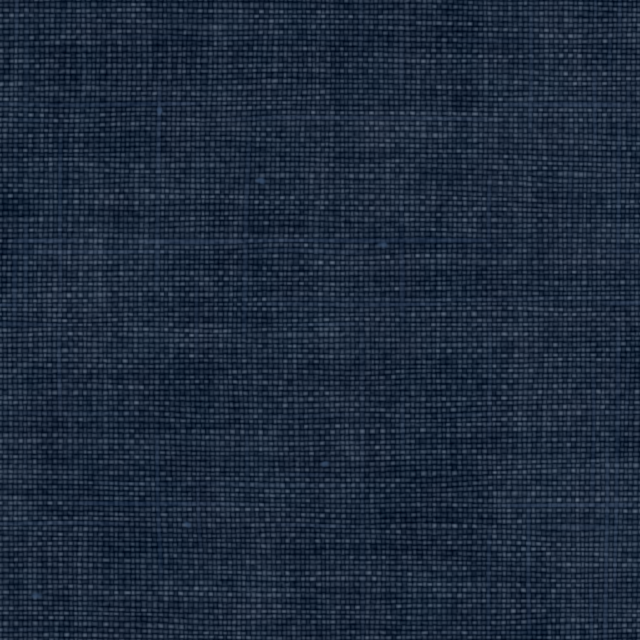
This texture is drawn by a WebGL 1 fragment shader. Its source:

```glsl
precision highp float;
// Dark navy linen in plain weave: round warp and weft threads cross over and
// under, leaving dark gaps. Straight rows lead; uneven yarn, fibre streaks,
// faint slubs and a few pale flecks break up the regular grid.

uniform vec2 u_resolution;

const float PI = 3.14159265;
const vec2 THREADS = vec2(128.0, 121.0);

float hash(vec2 p) {
  vec3 q = fract(vec3(p.xyx) * 0.1031);
  q += dot(q, q.yzx + 33.33);
  return fract((q.x + q.y) * q.z);
}

float noise(vec2 p) {
  vec2 i = floor(p), f = fract(p);
  f = f * f * (3.0 - 2.0 * f);
  return mix(mix(hash(i), hash(i + vec2(1.0, 0.0)), f.x),
             mix(hash(i + vec2(0.0, 1.0)), hash(i + 1.0), f.x), f.y);
}

// Thread coordinates: one unit per yarn, nearly straight, unevenly spaced.
vec2 threadSpace(vec2 uv) {
  vec2 bend = vec2(noise(uv * vec2(7.0, 2.0) + 11.0),
                   noise(uv * vec2(2.0, 7.0) + 47.0)) - 0.5;
  vec2 spacing = vec2(noise(uv * vec2(64.0, 9.0) + 5.0),
                      noise(uv * vec2(9.0, 60.0) + 83.0)) - 0.5;
  return uv * THREADS + 1.4 * bend + 0.5 * spacing;
}

// Thick stretches on a few yarns; "along" runs from 0 to 1 down the yarn.
float slub(float along, float yarn, float rarity) {
  float chosen = smoothstep(rarity, 1.0, hash(vec2(yarn, 7.0)));
  float stretch = noise(vec2(along * 9.0 + yarn * 3.7, yarn + 200.0));
  return chosen * smoothstep(0.45, 0.85, stretch);
}

// Small soft knots, at most one in each cell of a coarse grid.
float flecks(vec2 uv) {
  vec2 cell = floor(uv * 9.0);
  vec2 centre = 0.25 + 0.5 * vec2(hash(cell + 31.0), hash(cell + 67.0));
  vec2 offset = (fract(uv * 9.0) - centre) * vec2(0.8, 1.0);
  float present = step(0.9, hash(cell + 101.0));
  return present * (1.0 - smoothstep(0.015, 0.07, length(offset)));
}

vec3 linen(vec2 uv) {
  vec2 p = threadSpace(uv);
  vec2 yarn = floor(p);
  vec2 wave = sin(PI * p);
  vec2 side = 1.0 - 2.0 * mod(yarn, 2.0);

  // Round cross sections, lit where a yarn rises over its neighbour.
  vec2 section = pow(abs(wave), vec2(0.7));
  float warp = 0.95 * section.x * (0.5 + 0.5 * side.x * wave.y);
  float weft = 1.05 * section.y * (0.55 - 0.45 * side.y * wave.x);

  // Each yarn has its own tone, changing slowly along its length.
  warp *= 0.76 + 0.44 * noise(vec2(yarn.x + 300.0, uv.y * 10.0));
  weft *= 0.78 + 0.5 * noise(vec2(uv.x * 10.0, yarn.y + 500.0));
  float light = max(warp, weft) * (0.82 + 0.36 * hash(yarn + 17.0));
  light *= mix(0.72, 1.0, section.y);

  // Slubs swell over the gaps around them.
  float weftSlub = slub(uv.x, yarn.y, 0.78) * section.y;
  float warpSlub = slub(uv.y, yarn.x + 400.0, 0.82) * section.x;
  float swelling = max(weftSlub, 0.75 * warpSlub);
  light = mix(light, 0.85, 0.5 * swelling);

  // Fibre streaks lie along the weft; bands of yarn run both ways.
  float fibre = 0.6 * noise(uv * vec2(150.0, 290.0))
              + 0.4 * noise(uv * vec2(270.0, 200.0) + 40.0) - 0.5;
  float bands = noise(uv * vec2(3.0, 42.0) + 20.0)
              + 0.8 * noise(uv * vec2(38.0, 3.0) + 70.0) - 0.9;
  float patches = noise(uv * vec2(6.0, 5.0) + 90.0) - 0.5;
  float fleck = flecks(uv + 0.006 * vec2(noise(uv * 90.0), noise(uv * 80.0 + 9.0)));

  float value = 0.235 * (light - 0.59) + 0.1 * fibre + 0.03 * bands + 0.028 * patches;
  vec3 colour = vec3(0.118, 0.169, 0.238) + value;
  colour += vec3(-0.006, 0.002, 0.022) * swelling;
  colour += vec3(-0.008, 0.004, 0.004) * (noise(uv * 22.0 + 60.0) - 0.5);
  return mix(colour, vec3(0.25, 0.34, 0.46), 0.65 * fleck);
}

void main() {
  // Four samples in each pixel smooth the fine weave.
  vec3 sum = vec3(0.0);
  for (int j = 0; j < 2; j++) {
    for (int i = 0; i < 2; i++) {
      vec2 jitter = vec2(float(i), float(j)) * 0.5 - 0.25;
      sum += linen((gl_FragCoord.xy + jitter) / u_resolution);
    }
  }
  gl_FragColor = vec4(clamp(sum * 0.25, 0.0, 1.0), 1.0);
}
```
